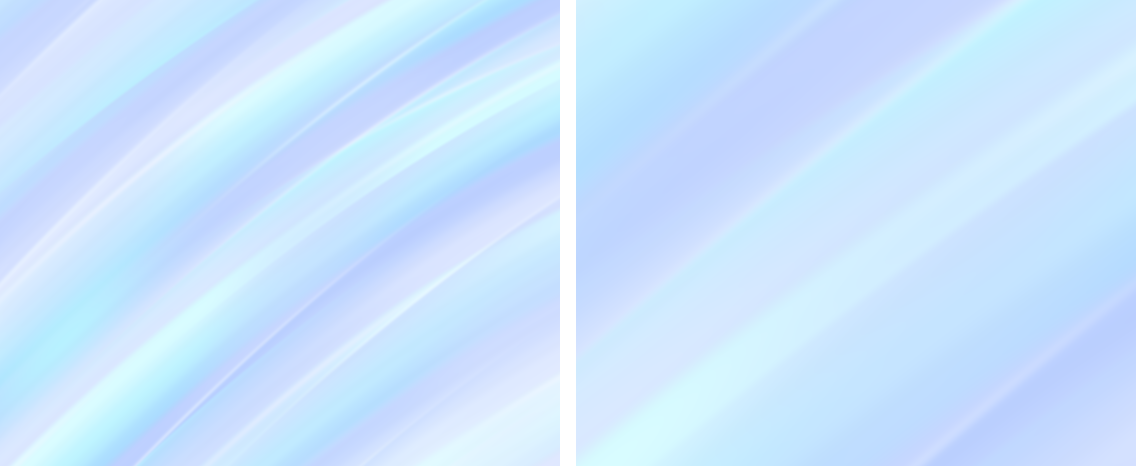
Left: the whole. Right: its middle third, enlarged.
Write a Shadertoy shader that draws this background.

```glsl
// Pastel silk: wide curved bands running from pale cyan through sky blue to lilac,
// crossed by translucent ribbons, each with one crisp edge and one soft side.
// Bands repeat with fract; layered sines bend them and vary them along their length.

// Low, smooth variation made of three sine layers, about -1 to 1
float drift(vec2 q) {
    return 0.5 * sin(q.x * 2.3 + q.y * 3.1 + 0.6)
         + 0.3 * sin(q.x * 4.1 - q.y * 5.7 + 2.0)
         + 0.2 * sin(q.x * 1.7 + q.y * 11.0 + 4.1);
}

// Evenly scattered value for ribbon number i
float scatter(float i, float seed) {
    return fract(sin(i * 12.99 + seed * 78.23) * 437.58);
}

// One band across: pale cyan, sky blue, periwinkle, lilac, then back
vec3 bandColor(float t) {
    vec3 c = mix(vec3(0.84, 0.97, 1.0), vec3(0.75, 0.945, 1.0), smoothstep(0.05, 0.28, t));
    c = mix(c, vec3(0.69, 0.87, 1.0), smoothstep(0.26, 0.45, t));
    c = mix(c, vec3(0.75, 0.83, 1.0), smoothstep(0.44, 0.53, t));
    c = mix(c, vec3(0.85, 0.90, 1.0), smoothstep(0.58, 0.86, t));
    return mix(c, vec3(0.84, 0.97, 1.0), smoothstep(0.94, 1.0, t));
}

// Ribbon tints: aqua, blue, periwinkle and near white
vec3 ribbonTint(float k) {
    if (k < 0.25) return vec3(0.74, 0.97, 1.0);
    if (k < 0.48) return vec3(0.69, 0.80, 1.0);
    if (k < 0.70) return vec3(0.78, 0.855, 1.0);
    return vec3(0.90, 0.945, 1.0);
}

void mainImage(out vec4 fragColor, in vec2 fragCoord) {
    vec2 p = fragCoord / iResolution.y;

    // Distance across the sweep, which flattens to the right and towards the top
    float across = (p.y - p.x + 0.21 * p.x * p.x) * (1.0 + 0.12 * p.x);
    vec2 flow = vec2(p.x, across);

    // Wide repeating bands
    float phase = (0.338 - across) / 0.383 + 0.07 * drift(flow);
    float t = fract(phase);
    vec3 color = bandColor(t);

    // Lilac haze breaks the bands up, mostly towards the upper left
    float haze = smoothstep(0.1, 0.8, drift(flow * vec2(1.6, 0.9) + vec2(3.4, 1.2)));
    haze = max(0.6 * haze, smoothstep(0.3, 0.6, across) * 0.6);
    color = mix(color, vec3(0.80, 0.865, 1.0), haze);

    // Glint on the upper edge of each band
    float edge = min(t, 1.0 - t) * 0.383;
    float glint = 0.5 + 0.5 * sin(p.x * 5.0 + floor(phase + 0.5) * 2.4);
    color = mix(color, vec3(0.94, 0.95, 1.0), 0.5 * glint * exp(-edge * edge / 0.0001));

    // Translucent ribbons, tilted against the sweep
    for (int n = 0; n < 17; n++) {
        float i = float(n);
        float middle = scatter(i, 1.0) * 1.3;
        float tilt = 0.32 * (scatter(i, 2.0) - 0.5);
        float offset = 0.95 - 1.9 * (i + scatter(i, 3.0)) / 17.0;
        float d = across - offset - tilt * (p.x - middle);
        d *= scatter(i, 4.0) < 0.5 ? -1.0 : 1.0;

        float reach = (p.x - middle) / (0.25 + 0.3 * scatter(i, 5.0));
        float along = exp(-reach * reach);
        float width = 0.04 + 0.06 * scatter(i, 6.0);
        float body = smoothstep(-0.004, 0.008, d) * exp(-max(d, 0.0) / width);
        color = mix(color, ribbonTint(scatter(i, 7.0)), 0.68 * along * body);

        // Thin shine along the crisp edge of some ribbons
        float shine = step(0.6, scatter(i, 8.0)) * exp(-d * d / 0.00005);
        color = mix(color, vec3(0.92, 0.97, 1.0), 0.4 * along * along * shine);
    }

    // Aqua pool low on the left, and a bright lower right corner
    vec2 pool = (flow - vec2(0.14, 0.14)) / vec2(0.2, 0.08);
    color = mix(color, vec3(0.72, 0.98, 1.0), 0.7 * exp(-dot(pool, pool)));
    color = mix(color, vec3(0.96, 0.98, 1.0), 0.5 * smoothstep(-0.45, -1.0, across));

    // Widen the contrast around the middle tone, then add faint brushed striations
    vec3 middleTone = vec3(0.785, 0.90, 1.0);
    color = middleTone + 1.22 * (color - middleTone);
    float brush = sin(across * 95.0 + 4.0 * p.x) + sin(across * 167.0 - 5.0 * p.x);
    color += 0.002 * brush;

    fragColor = vec4(clamp(color, 0.0, 1.0), 1.0);
}
```
